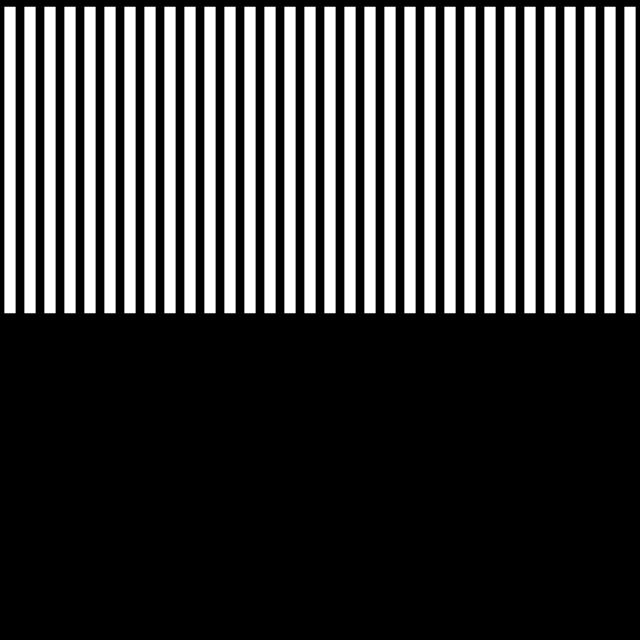
This background is drawn by a three.js fragment shader. Its source:

```glsl
#define BAR_COUNT 32.0
#define BAR_FILL 0.5625
#define BAR_BOTTOM 0.5105
#define BAR_TOP 0.9895
#define BAR_COLOR vec3(1.0)
#define GROUND_COLOR vec3(0.0)

varying vec2 vUv;

// Share of a pixel that lies inside an edge, from its signed distance
float coverage(float dist, float pixel) {
  return clamp(0.5 - dist / pixel, 0.0, 1.0);
}

void main() {
  vec2 pixel = max(fwidth(vUv), vec2(1e-5));

  // Upright bars, each centred in its own column
  float fromAxis = abs(fract(vUv.x * BAR_COUNT) - 0.5);
  float barDist = (fromAxis - 0.5 * BAR_FILL) / BAR_COUNT;

  // Horizontal band that cuts the bars to length
  float bandCentre = 0.5 * (BAR_TOP + BAR_BOTTOM);
  float bandHalf = 0.5 * (BAR_TOP - BAR_BOTTOM);
  float bandDist = abs(vUv.y - bandCentre) - bandHalf;

  float bars = coverage(barDist, pixel.x) * coverage(bandDist, pixel.y);
  gl_FragColor = vec4(mix(GROUND_COLOR, BAR_COLOR, bars), 1.0);
}
```
